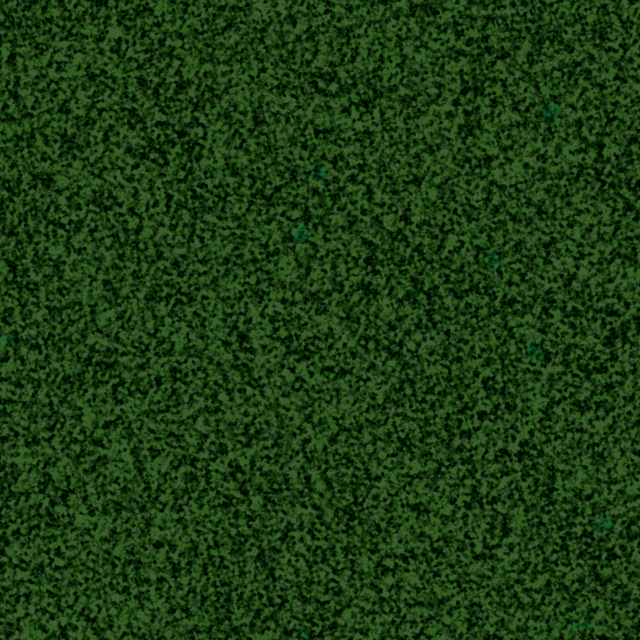
A Shadertoy shader for this texture:

```glsl
// Dense mottled turf: fine, irregular blobs of dark and mid green.
// Two rotated octaves of value noise set the tone, a third shifts the hue,
// and a few ragged emerald flecks are scattered on a jittered grid.

float hash(vec2 cell) {
    uvec2 q = uvec2(ivec2(cell)) * uvec2(1597334673u, 3812015801u);
    uint h = (q.x ^ q.y) * 1597334673u;
    h = (h ^ (h >> 15)) * 2246822519u;
    h ^= h >> 13;
    return float(h >> 8) / 16777216.0;
}

float valueNoise(vec2 p) {
    vec2 cell = floor(p);
    vec2 f = fract(p);
    f = f * f * (3.0 - 2.0 * f);
    float bottom = mix(hash(cell), hash(cell + vec2(1, 0)), f.x);
    float top = mix(hash(cell + vec2(0, 1)), hash(cell + vec2(1, 1)), f.x);
    return mix(bottom, top, f.y);
}

vec2 rotate(vec2 p, float angle) {
    float c = cos(angle), s = sin(angle);
    return vec2(c * p.x - s * p.y, s * p.x + c * p.y);
}

// Soft mask of rare flecks, at most one per grid cell
float fleckMask(vec2 uv) {
    vec2 p = uv * 6.0;
    vec2 home = floor(p);
    float mask = 0.0;
    for (int y = -1; y <= 1; y++) {
        for (int x = -1; x <= 1; x++) {
            vec2 cell = home + vec2(x, y);
            vec2 center = cell + vec2(hash(cell + 31.0), hash(cell + 67.0));
            float present = step(0.78, hash(cell + 113.0));
            mask = max(mask, present * (1.0 - smoothstep(0.03, 0.13, length(p - center))));
        }
    }
    return mask;
}

void mainImage(out vec4 fragColor, in vec2 fragCoord) {
    vec2 uv = fragCoord / iResolution.y;

    // Tone: blobs, finer grain and a faint broad variation
    float blobs = valueNoise(rotate(uv, 0.5) * 175.0) - 0.5;
    float grain = valueNoise(rotate(uv, 1.2) * 310.0 + 40.0) - 0.5;
    float patches = valueNoise(uv * 14.0 + 9.0) - 0.5;
    float tone = clamp(4.1 * blobs + 2.5 * grain + 0.3 * patches, -1.9, 1.4);

    // Dark green to leaf green, drifting between vivid and greyish
    vec3 color = vec3(0.108, 0.235, 0.07) + tone * vec3(0.075, 0.1, 0.057);
    float greyness = clamp(5.0 * (valueNoise(rotate(uv, 0.9) * 120.0 + 80.0) - 0.5), -1.0, 1.0);
    color += greyness * vec3(0.017, 0.002, 0.022) * smoothstep(-1.2, 0.2, tone);

    // Emerald flecks, broken up by their own noise
    float ragged = smoothstep(0.35, 0.6, valueNoise(uv * 130.0 + 20.0));
    vec3 emerald = vec3(0.01, 0.29, 0.13) + tone * vec3(0.01, 0.08, 0.04);
    color = mix(color, emerald, 0.8 * ragged * fleckMask(uv));

    fragColor = vec4(max(color, 0.0), 1.0);
}
```
